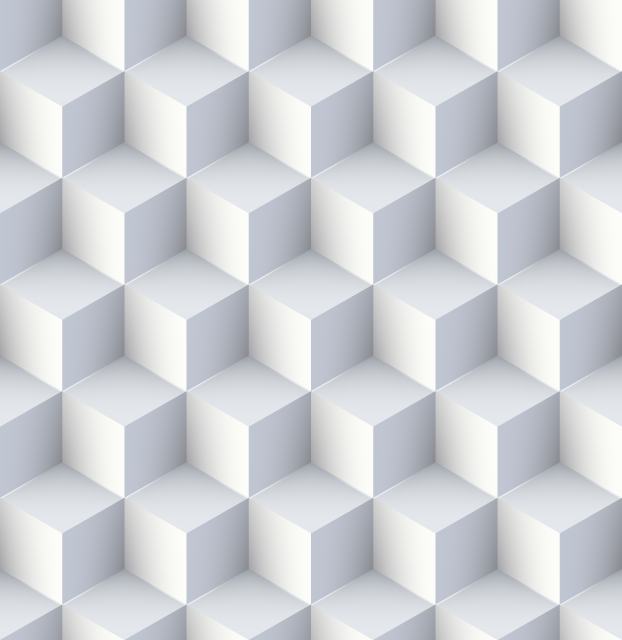
Write a Shadertoy shader that draws this pattern.

```glsl
// Offset from the centre of the hexagon holding p (width 1, height 2, rows 1.5 apart)
vec2 hexLocal(vec2 p) {
    vec2 period = vec2(1.0, 3.0);
    vec2 a = mod(p + 0.5 * period, period) - 0.5 * period;
    vec2 b = mod(p, period) - 0.5 * period;
    return abs(a.x) + abs(a.y) < 1.0 ? a : b;
}

// Top face: darkens toward the far corner, thin glint on the rear edges
vec3 topFace(vec2 q) {
    float rear = 1.0 - abs(q.x) - q.y;
    float shade = 0.85 * pow(q.y, 2.6) + 0.15 * exp(-7.0 * rear) * q.y;
    vec3 col = mix(vec3(0.895, 0.91, 0.925), vec3(0.60, 0.62, 0.65), shade);
    float glint = (1.0 - smoothstep(0.008, 0.035, rear)) * smoothstep(0.12, 0.42, abs(q.x));
    return mix(col, vec3(0.97, 0.98, 0.99), 0.7 * glint);
}

// Side faces: darken away from the front edge, most at the lower outer corner
vec3 sideFace(vec2 q) {
    float across = 2.0 * abs(q.x);
    float down = abs(q.x) - q.y;
    float shade = pow(across, 1.9) * mix(0.5, 1.0, down);
    vec3 lit = mix(vec3(0.99, 0.99, 0.975), vec3(0.64, 0.64, 0.655), shade);
    vec3 dim = mix(vec3(0.755, 0.775, 0.825), vec3(0.53, 0.54, 0.56), shade);
    return q.x < 0.0 ? lit : dim;
}

vec3 cubes(vec2 p) {
    vec2 q = hexLocal(p);
    return q.y > abs(q.x) ? topFace(q) : sideFace(q);
}

void mainImage(out vec4 fragColor, in vec2 fragCoord) {
    // Average a 4 x 4 grid of samples to smooth the edges
    vec3 sum = vec3(0.0);
    for (int i = 0; i < 16; i++) {
        vec2 jitter = (vec2(i % 4, i / 4) + 0.5) / 4.0 - 0.5;
        // Five cubes across, six staggered rows down
        sum += cubes((fragCoord + jitter) / iResolution.xy * vec2(5.0, 9.0));
    }
    fragColor = vec4(sum / 16.0, 1.0);
}
```
